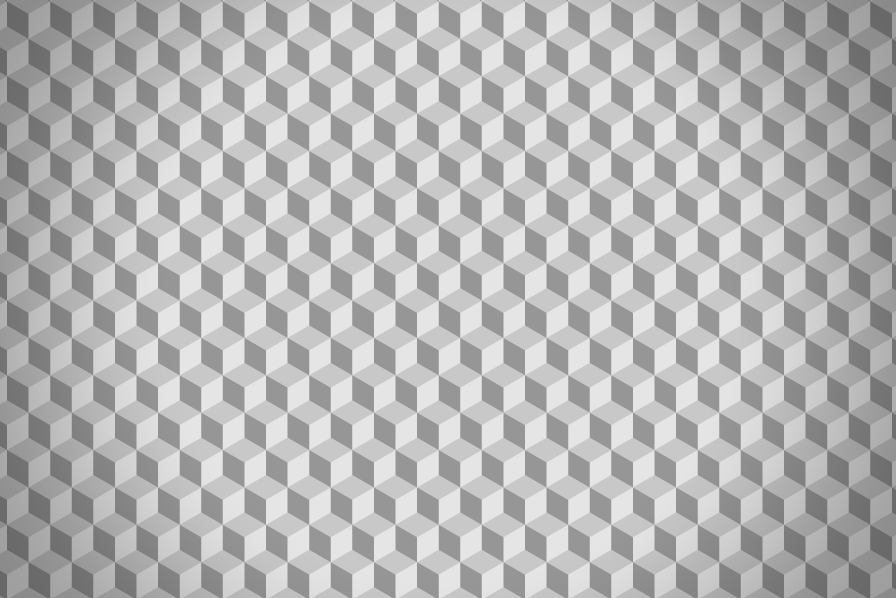
This pattern is drawn by a WebGL 2 fragment shader. Its source:

```glsl
#version 300 es
precision highp float;

uniform vec2 u_resolution;
out vec4 fragColor;

const float CUBES_ACROSS = 20.757;
const float ROOT3 = 1.7320508;
const vec2 CUBE_ORIGIN = vec2(-0.716, -0.324);
const int SAMPLES = 4;

const vec3 TOP_GRAY = vec3(0.787, 0.785, 0.787);
const vec3 LEFT_GRAY = vec3(0.588);
const vec3 RIGHT_GRAY = vec3(0.900);

// Offset from the centre of the nearest hexagon of unit width
vec2 hexOffset(vec2 p) {
    vec2 period = vec2(1.0, ROOT3);
    vec2 a = mod(p + 0.5 * period, period) - 0.5 * period;
    vec2 b = mod(p, period) - 0.5 * period;
    return dot(a, a) < dot(b, b) ? a : b;
}

// Three visible faces of a cube inside its hexagon
vec3 cubeFace(vec2 h, vec3 top, vec3 left, vec3 right) {
    if (h.y * ROOT3 > abs(h.x)) return top;
    return h.x < 0.0 ? left : right;
}

// Brightness falling off with distance from the centre
float vignette(vec2 p, float inner, float outer, float strength) {
    return 1.0 - strength * smoothstep(inner, outer, length(p));
}

// Centred coordinates, one unit per canvas width
vec2 canvasPoint(vec2 pixel, vec2 size) {
    return (pixel - 0.5 * size) / size.x;
}

void main() {
    // Average a grid of samples to smooth the face edges
    vec3 color = vec3(0.0);
    for (int j = 0; j < SAMPLES; j++) {
        for (int i = 0; i < SAMPLES; i++) {
            vec2 jitter = (vec2(i, j) + 0.5) / float(SAMPLES) - 0.5;
            vec2 p = canvasPoint(gl_FragCoord.xy + jitter, u_resolution);
            vec2 h = hexOffset(p * CUBES_ACROSS - CUBE_ORIGIN);
            color += cubeFace(h, TOP_GRAY, LEFT_GRAY, RIGHT_GRAY);
        }
    }
    color /= float(SAMPLES * SAMPLES);

    vec2 center = canvasPoint(gl_FragCoord.xy, u_resolution);
    color *= vignette(center, 0.30, 0.60, 0.31);
    fragColor = vec4(color, 1.0);
}
```
